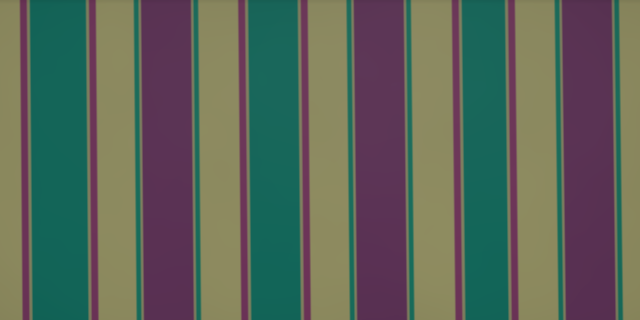
A Shadertoy shader for this pattern:

```glsl
// Six upright bands, green and plum in turn, edged with thin lines on olive.

// Soft coverage of the interval from lo to hi
float band(float x, float lo, float hi, float soft) {
    return smoothstep(lo - soft, lo + soft, x) - smoothstep(hi - soft, hi + soft, x);
}

// Slow mottling from layered sines
float mottle(vec2 p) {
    float sum = 0.0;
    float weight = 0.5;
    for (int k = 0; k < 4; k++) {
        sum += weight * sin(p.x + 1.7 * sin(p.y)) * sin(p.y + 1.3 * sin(p.x));
        p = mat2(1.5, 1.1, -1.1, 1.5) * p + 2.3;
        weight *= 0.5;
    }
    return sum;
}

void mainImage(out vec4 fragColor, in vec2 fragCoord) {
    vec2 uv = fragCoord / iResolution.xy;
    float x = uv.x * 2.0;
    float soft = max(0.0042, 0.8 * 2.0 / iResolution.x);

    vec3 green = vec3(0.07, 0.395, 0.345);
    vec3 plum = vec3(0.35, 0.19, 0.325);
    vec3 color = vec3(0.55, 0.54, 0.37);

    for (int n = 0; n < 6; n++) {
        float i = float(n);
        bool isGreen = n % 2 == 0;

        // Spacing tightens to the right; each band leans slightly
        float center = 0.185 + 0.340 * i - 0.0018 * i * i;
        center += (0.5 - uv.y) * (0.0085 + 0.0008 * i);
        float d = abs(x - center);

        // Green bands narrow across; plum bands keep their width
        float halfWidth = isGreen ? 0.088 - 0.005 * i : 0.0785;
        float inner = halfWidth + (isGreen ? 0.0087 : 0.0070);
        float outer = halfWidth + (isGreen ? 0.0305 : 0.0220);

        vec3 fill = isGreen ? green : plum;
        vec3 edge = isGreen ? vec3(0.42, 0.20, 0.34) : vec3(0.09, 0.42, 0.355);
        color = mix(color, edge, band(d, inner, outer, soft));
        color = mix(color, fill, band(d, -1.0, halfWidth, soft));

        // Greyed gap between fill and edge line
        float gap = band(d, halfWidth, inner, soft);
        color = mix(color, vec3(0.40, 0.41, 0.36), 0.35 * gap);
    }

    // Pale haze over the upper middle, faint mottling, darker rim
    float haze = smoothstep(0.1, 0.75, uv.y) * exp(-5.0 * pow(uv.x - 0.58, 2.0));
    color = mix(color, vec3(0.50, 0.50, 0.48), 0.07 * haze);
    color *= 1.0 + 0.012 * mottle(vec2(x, uv.y) * 5.0);
    vec2 rim = 2.0 * uv - 1.0;
    color *= 1.01 - 0.03 * dot(rim * rim, rim * rim);
    color *= 1.0 - 0.05 * smoothstep(0.985, 1.0, uv.y);

    fragColor = vec4(color, 1.0);
}
```
